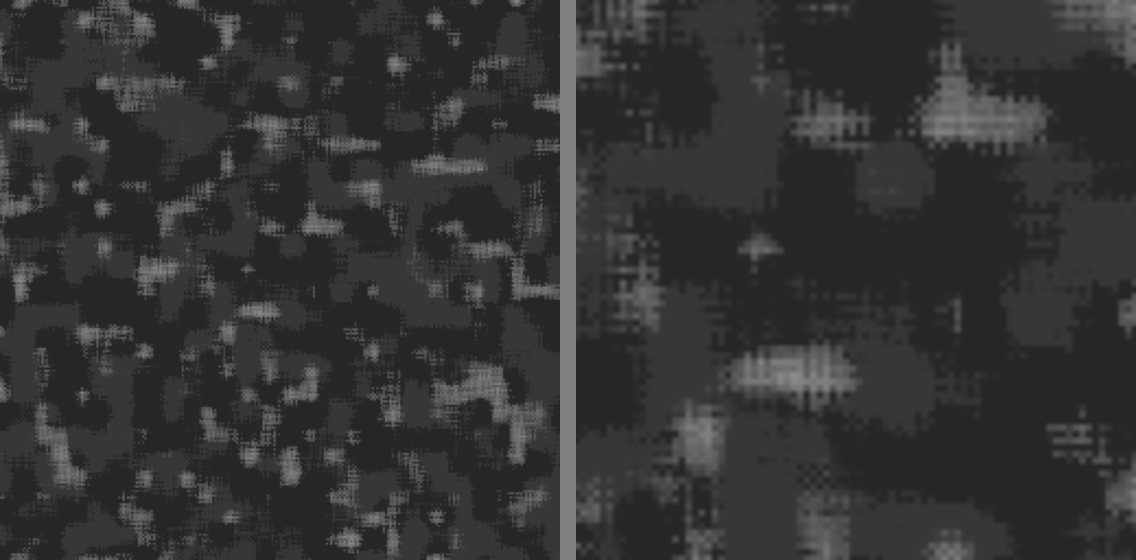
Left, the full canvas; right, a detail of the centre.
Give the GLSL for this texture, as a WebGL 2 fragment shader.

```glsl
#version 300 es
precision highp float;
// Dark worn cloth with scattered grey patches: two layers of value noise
// are thresholded on a fine thread grid, and streaks along the warp and weft
// fray the patch edges into short lines and dots.

uniform vec2 u_resolution;
out vec4 fragColor;

// Integer hash of a lattice point, 0 to 1.
float hash(vec2 lattice) {
    uvec2 q = uvec2(ivec2(lattice)) * uvec2(1597u, 3812u);
    uint n = (q.x ^ (q.y + 7919u)) * 26699u;
    n = (n ^ (n >> 15)) * 48271u;
    n = (n ^ (n >> 13)) * 69621u;
    n ^= n >> 16;
    return float(n & 65535u) / 65535.0;
}

float valueNoise(vec2 p) {
    vec2 cell = floor(p);
    vec2 f = fract(p);
    f = f * f * (3.0 - 2.0 * f);
    float low = mix(hash(cell), hash(cell + vec2(1, 0)), f.x);
    float high = mix(hash(cell + vec2(0, 1)), hash(cell + vec2(1, 1)), f.x);
    return mix(low, high, f.y);
}

// Grey of one thread crossing.
float threadShade(vec2 thread, float threadCount) {
    vec2 p = (thread + 0.5) / threadCount;

    // Streaks along each thread; the upper thread alternates.
    float weft = valueNoise(vec2(p.x * 36.0 + 300.0, thread.y + 50.0));
    float warp = valueNoise(vec2(thread.x + 900.0, p.y * 36.0 + 500.0));
    float over = mod(thread.x + thread.y, 2.0);
    float fray = 0.35 * (mix(weft, warp, 0.2 + 0.6 * over) - 0.5);

    // Faint flat patches, then fewer patches that brighten inwards.
    float faint = valueNoise(p * 23.0 + 40.0) + fray;
    float bright = valueNoise(p * 27.0 + 140.0) + fray;
    float shade = mix(0.15, 0.215, smoothstep(0.54, 0.65, faint));
    float glow = 0.28 + 0.72 * max(bright - 0.753, 0.0);
    return mix(shade, glow, smoothstep(0.69, 0.79, bright));
}

void main() {
    vec2 uv = gl_FragCoord.xy / u_resolution.y;
    float threadCount = 256.0;

    // Blend the four nearest crossings for soft threads.
    vec2 grid = uv * threadCount - 0.5;
    vec2 corner = floor(grid);
    vec2 blend = smoothstep(0.0, 1.0, fract(grid));
    float shade = 0.0;
    for (int i = 0; i < 4; i++) {
        vec2 side = vec2(i % 2, i / 2);
        vec2 weight = mix(1.0 - blend, blend, side);
        shade += weight.x * weight.y * threadShade(corner + side, threadCount);
    }
    fragColor = vec4(vec3(shade), 1.0);
}
```
